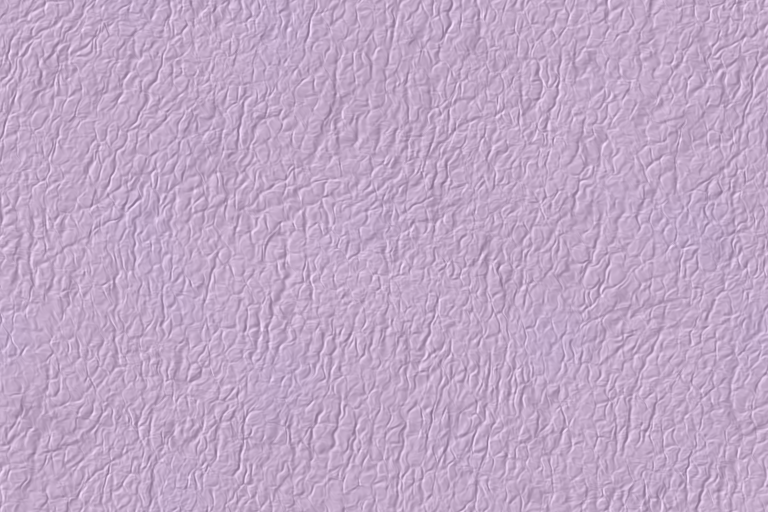
A Shadertoy shader for this texture:

```glsl
const vec3 LEATHER = vec3(0.764, 0.674, 0.787);
const vec3 COOL_TINT = vec3(-0.008, -0.002, 0.008);
const float PATCH_SHADE = 0.018;
const vec2 LIGHT_DIR = vec2(-0.82, 0.57);   // towards the light, upper left
const float LIGHT_STEP = 0.0019;            // half width of the slope sample
const float RELIEF = 0.29;                  // slope to brightness
const float MAX_SHADE = 0.28;
const float CREASE_DARK = 0.05;

const vec2 LONG_FREQ = vec2(20.0, 4.8);     // across, along
const float LONG_ANGLE = -0.17;
const float LONG_DEPTH = 0.8;
const vec2 SLANT_FREQ = vec2(19.0, 6.0);
const float SLANT_ANGLE = -0.92;
const float SLANT_DEPTH = 0.6;
const float CREASE_WIDTH = 0.075;

const vec2 PEBBLE_FREQ = vec2(46.0, 27.0);
const float PEBBLE_ANGLE = -0.2;
const float PEBBLE_HEIGHT = 0.55;
const float BUMP_FREQ = 76.0;
const float BUMP_HEIGHT = 0.4;
const float GRAIN_FREQ = 140.0;
const float GRAIN_ANGLE = 0.6;
const float GRAIN_HEIGHT = 0.28;

vec2 hash2(vec2 p) {
    vec3 q = fract(p.xyx * vec3(0.1031, 0.1030, 0.0973));
    q += dot(q, q.yzx + 33.33);
    return fract((q.xx + q.yz) * q.zy);
}

float cornerSlope(vec2 cell, vec2 corner, vec2 f) {
    float angle = 6.2832 * hash2(cell + corner).x;
    return dot(vec2(cos(angle), sin(angle)), f - corner);
}

float gradientNoise(vec2 p) {
    vec2 cell = floor(p), f = p - cell;
    vec2 u = f * f * f * (f * (f * 6.0 - 15.0) + 10.0);
    float low = mix(cornerSlope(cell, vec2(0, 0), f), cornerSlope(cell, vec2(1, 0), f), u.x);
    float high = mix(cornerSlope(cell, vec2(0, 1), f), cornerSlope(cell, vec2(1, 1), f), u.x);
    return mix(low, high, u.y);
}

vec2 noise2(vec2 p) {
    return vec2(gradientNoise(p), gradientNoise(p + vec2(37.2, 81.7)));
}

vec2 rotate(vec2 p, float angle) {
    float c = cos(angle), s = sin(angle);
    return vec2(c * p.x - s * p.y, s * p.x + c * p.y);
}

// Gap between the two nearest cell centres: zero on the borders
float cellGap(vec2 p) {
    vec2 cell = floor(p), f = p - cell;
    float nearest = 9.0, second = 9.0;
    for (int y = -1; y <= 1; y++) {
        for (int x = -1; x <= 1; x++) {
            vec2 o = vec2(x, y);
            float d = length(o + hash2(cell + o) - f);
            second = min(second, max(nearest, d));
            nearest = min(nearest, d);
        }
    }
    return second - nearest;
}

// Thin stretched lines along the zero contours of noise
float creaseLines(vec2 p, float angle, vec2 freq) {
    float n = gradientNoise(rotate(p, -angle) * freq + 50.0) / CREASE_WIDTH;
    return exp(-n * n);
}

// Returns surface height and crease strength
vec2 surface(vec2 p) {
    vec2 bend = 0.05 * noise2(p * 2.3 + 5.0);
    vec2 wobble = 0.011 * noise2(p * 14.0) + 0.008 * noise2(rotate(p, 0.4) * 44.0);
    vec2 q = p + bend + wobble;

    // Creases fade in and out along their length
    float longMask = smoothstep(-0.3, 0.3, gradientNoise(p * 10.0 + 11.0));
    float slantMask = smoothstep(-0.08, 0.35, gradientNoise(p * 4.0 + 27.0));
    float longCrease = LONG_DEPTH * longMask * creaseLines(q, LONG_ANGLE, LONG_FREQ);
    float slantCrease = SLANT_DEPTH * slantMask * creaseLines(q + 3.0, SLANT_ANGLE, SLANT_FREQ);
    float crease = max(longCrease, slantCrease);

    // Upright pebbles with furrows of uneven depth
    vec2 pebblePos = rotate(q, -PEBBLE_ANGLE) * PEBBLE_FREQ;
    float furrowMask = mix(0.3, 1.0, smoothstep(-0.3, 0.3, gradientNoise(p * 24.0 + 71.0)));
    float furrow = furrowMask * (1.0 - smoothstep(0.0, 0.36, cellGap(pebblePos)));
    furrow *= PEBBLE_HEIGHT * (1.0 - 0.5 * crease);

    // Roughness of the flats
    float bump = gradientNoise(rotate(q, 0.3) * BUMP_FREQ);
    float grain = gradientNoise(rotate(q, GRAIN_ANGLE) * GRAIN_FREQ + 9.0);

    float height = BUMP_HEIGHT * bump + GRAIN_HEIGHT * grain - furrow - crease;
    return vec2(height, crease + 0.5 * furrow);
}

void mainImage(out vec4 fragColor, in vec2 fragCoord) {
    vec2 p = fragCoord / iResolution.y;

    // Slope along the light direction
    vec2 toLight = LIGHT_STEP * LIGHT_DIR;
    vec2 lit = surface(p + toLight);
    vec2 away = surface(p - toLight);
    float shade = RELIEF * (away.x - lit.x);
    shade -= CREASE_DARK * 0.5 * (lit.y + away.y);
    shade = MAX_SHADE * tanh(shade / MAX_SHADE);

    // Broad unevenness of light and dye
    float patches = gradientNoise(p * 3.0 + 60.0);
    float tint = smoothstep(0.0, 0.6, gradientNoise(p * 4.5 + 90.0));
    vec3 color = LEATHER + shade + PATCH_SHADE * patches + COOL_TINT * tint;
    fragColor = vec4(clamp(color, 0.0, 1.0), 1.0);
}
```
